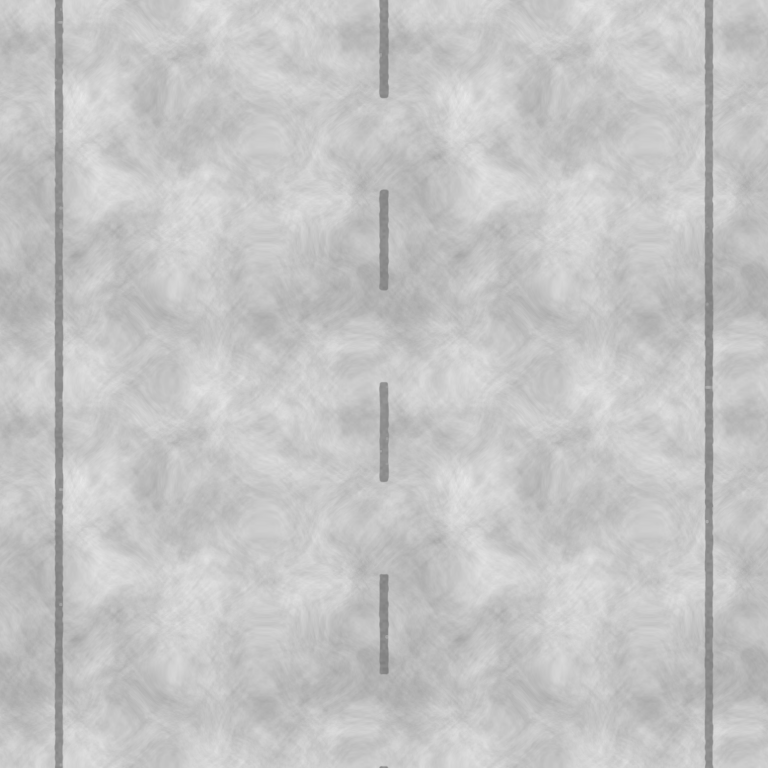
Reproduce this pattern procedurally as a WebGL 1 fragment shader.

```glsl
precision highp float;

uniform vec2 u_resolution;

#define TILES 2.0
#define BASE_TONE 0.785
#define CONTRAST 0.42
#define FIBRE_STRENGTH 0.045
#define LINE_TONE 0.555
#define EDGE_LINE_X 0.0768
#define EDGE_HALF_WIDTH 0.0051
#define DASH_HALF_SIZE vec2(0.0057, 0.0651)
#define DASH_PERIOD 0.25
#define DASH_CENTRE_Y 0.1875
#define SEED 17.0

float hash(vec2 p) {
    vec3 q = fract(vec3(p.xyx) * 0.1031 + SEED * 0.013);
    q += dot(q, q.yzx + 33.33);
    return fract((q.x + q.y) * q.z);
}

// Value noise that wraps after "period" cells
float wrappedNoise(vec2 p, vec2 period) {
    vec2 cell = floor(p);
    vec2 f = p - cell;
    f = f * f * f * (f * (f * 6.0 - 15.0) + 10.0);
    vec2 lo = mod(cell, period);
    vec2 hi = mod(cell + 1.0, period);
    return mix(mix(hash(lo), hash(vec2(hi.x, lo.y)), f.x),
               mix(hash(vec2(lo.x, hi.y)), hash(hi), f.x), f.y);
}

// Layered clouds from broad blotches down to fine grain
float clouds(vec2 p) {
    float sum = 0.0;
    float total = 0.0;
    float weight = 1.0;
    float cells = 4.0;
    for (int i = 0; i < 7; i++) {
        vec2 shift = vec2(0.37, 0.61) * float(i);
        sum += weight * wrappedNoise((p + shift) * cells, vec2(cells));
        total += weight;
        weight *= 0.7;
        cells *= 2.0;
    }
    return sum / total;
}

// Faint crossing diagonal streaks
float fibres(vec2 p) {
    vec2 diagonal = vec2(p.x + p.y, p.y - p.x);
    vec2 stretch = vec2(14.0, 90.0);
    float rising = wrappedNoise(diagonal * stretch, stretch);
    float falling = wrappedNoise(diagonal * stretch.yx, stretch.yx);
    return 0.5 * (rising + falling) - 0.5;
}

float concrete(vec2 uv) {
    vec2 p = fract(uv * TILES);
    vec2 warp = vec2(wrappedNoise(p * 8.0, vec2(8.0)),
                     wrappedNoise(p * 8.0 + 3.5, vec2(8.0))) - 0.5;
    vec2 q = p + 0.07 * warp;
    return BASE_TONE + CONTRAST * (clouds(q) - 0.5) + FIBRE_STRENGTH * fibres(q);
}

float roundedBox(vec2 p, vec2 halfSize, float radius) {
    vec2 d = abs(p) - halfSize + radius;
    return length(max(d, 0.0)) + min(max(d.x, d.y), 0.0) - radius;
}

// Signed distance to both side lines and the centre dashes
float markings(vec2 uv) {
    float sides = abs(abs(uv.x - 0.5) - (0.5 - EDGE_LINE_X)) - EDGE_HALF_WIDTH;
    float y = fract((uv.y - DASH_CENTRE_Y) / DASH_PERIOD + 0.5) - 0.5;
    float dash = roundedBox(vec2(uv.x - 0.5, y * DASH_PERIOD), DASH_HALF_SIZE, 0.003);
    return min(sides, dash);
}

void main() {
    vec2 uv = gl_FragCoord.xy / u_resolution;
    float pixel = 1.0 / min(u_resolution.x, u_resolution.y);
    float ground = concrete(uv);

    // Slightly ragged edges
    float ragged = wrappedNoise(uv * 150.0, vec2(150.0)) - 0.5;
    float coverage = 1.0 - smoothstep(-pixel, pixel, markings(uv) + 0.0014 * ragged);

    // Slow fading, fine grain and rare pale chips along the lines
    float fade = wrappedNoise(uv * vec2(7.0, 5.0), vec2(7.0, 5.0)) - 0.5;
    float grain = wrappedNoise(uv * 256.0, vec2(256.0)) - 0.5;
    float chips = smoothstep(0.86, 0.98, wrappedNoise(uv * 120.0 + 0.5, vec2(120.0)));
    float paint = LINE_TONE + 0.05 * fade + 0.05 * grain + 0.2 * (ground - BASE_TONE);
    paint = mix(paint, ground, 0.45 * chips);

    gl_FragColor = vec4(vec3(mix(ground, paint, coverage)), 1.0);
}
```
